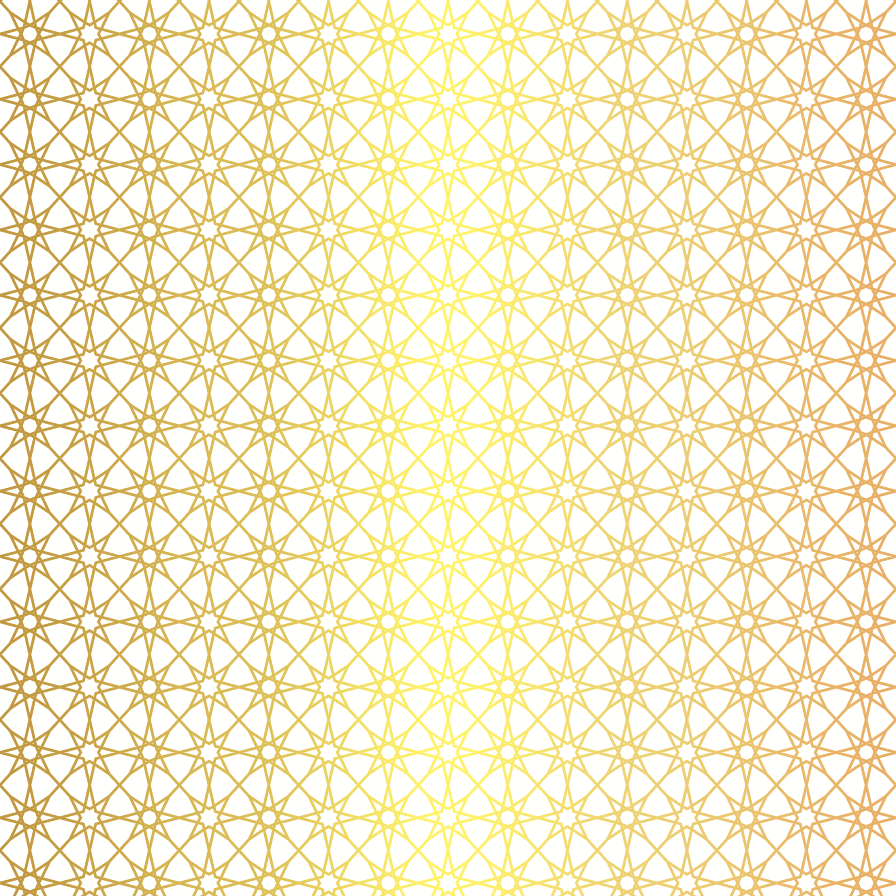
Give the GLSL for this pattern, as a WebGL 2 fragment shader.

```glsl
#version 300 es
precision highp float;
// Gold lattice of eight-petalled stars and ringed rosettes in alternating columns.

uniform vec2 u_resolution;
out vec4 fragColor;

const vec2 SPACING = vec2(1.0 / 15.0, 0.0729);  // between neighbouring centres
const vec2 STAR_CENTER = vec2(0.5, 0.4518);     // one of the star centres
const float LINE_WIDTH = 0.0031;
const float SHOULDER_RADIUS = 0.0140;  // where neighbouring petals touch
const float NOTCH_RADIUS = 0.0098;     // inner corner of each petal
const float DIAGONAL_RADIUS = 0.0325;  // outer tip of the diagonal petals

const vec3 PAPER = vec3(1.0, 1.0, 0.995);
const vec3 OLD_GOLD = vec3(0.76, 0.60, 0.25);
const vec3 GOLD = vec3(0.86, 0.74, 0.34);
const vec3 BRIGHT_YELLOW = vec3(1.0, 0.95, 0.42);
const vec3 PALE_GOLD = vec3(0.93, 0.82, 0.45);
const vec3 APRICOT = vec3(0.91, 0.69, 0.40);

float segmentDistance(vec2 p, vec2 a, vec2 b) {
  vec2 ab = b - a;
  float t = clamp(dot(p - a, ab) / dot(ab, ab), 0.0, 1.0);
  return length(p - a - ab * t);
}

vec2 polar(float radius, float degreesAngle) {
  float angle = radians(degreesAngle);
  return radius * vec2(cos(angle), sin(angle));
}

// One kite edge pair: outer tip to shoulder, then shoulder to inner notch.
float petalEdge(vec2 p, vec2 tip, vec2 shoulder, vec2 notch) {
  return min(segmentDistance(p, tip, shoulder), segmentDistance(p, shoulder, notch));
}

// Distance to the lines in one quadrant around a centre.
float rosetteDistance(vec2 q, vec2 halfCell, bool ringed) {
  vec2 tipX = vec2(halfCell.x, 0.0);
  vec2 tipY = vec2(0.0, halfCell.y);
  vec2 tipDiagonal = normalize(halfCell) * DIAGONAL_RADIUS;
  vec2 shoulderLow = polar(SHOULDER_RADIUS, 22.5);
  vec2 shoulderHigh = polar(SHOULDER_RADIUS, 67.5);
  vec2 notchX = vec2(NOTCH_RADIUS, 0.0);
  vec2 notchY = notchX.yx;
  vec2 notchDiagonal = polar(NOTCH_RADIUS, 45.0);

  float d = petalEdge(q, tipX, shoulderLow, notchX);
  d = min(d, petalEdge(q, tipY, shoulderHigh, notchY));
  d = min(d, petalEdge(q, tipDiagonal, shoulderLow, notchDiagonal));
  d = min(d, petalEdge(q, tipDiagonal, shoulderHigh, notchDiagonal));

  // Spoke to the crossing at the cell corner
  d = min(d, segmentDistance(q, tipDiagonal, halfCell));

  // Octagon joining the notches
  if (ringed) {
    d = min(d, segmentDistance(q, notchX, notchDiagonal));
    d = min(d, segmentDistance(q, notchDiagonal, notchY));
  }
  return d;
}

// Horizontal metallic gradient
vec3 foilColor(float x) {
  vec3 color = mix(OLD_GOLD, GOLD, smoothstep(0.0, 0.28, x));
  color = mix(color, BRIGHT_YELLOW, smoothstep(0.26, 0.5, x));
  color = mix(color, PALE_GOLD, smoothstep(0.5, 0.72, x));
  return mix(color, APRICOT, smoothstep(0.7, 1.0, x));
}

void main() {
  float canvasSize = min(u_resolution.x, u_resolution.y);
  vec2 uv = gl_FragCoord.xy / canvasSize;
  float pixel = 1.0 / canvasSize;

  // Nearest centre, folded into one quadrant
  vec2 grid = (uv - STAR_CENTER) / SPACING;
  vec2 cell = floor(grid + 0.5);
  vec2 quadrant = abs(grid - cell) * SPACING;
  bool ringed = mod(cell.x, 2.0) > 0.5;

  float edge = rosetteDistance(quadrant, 0.5 * SPACING, ringed) - 0.5 * LINE_WIDTH;
  float coverage = 1.0 - smoothstep(-0.6 * pixel, 0.6 * pixel, edge);
  fragColor = vec4(mix(PAPER, foilColor(uv.x), coverage), 1.0);
}
```
